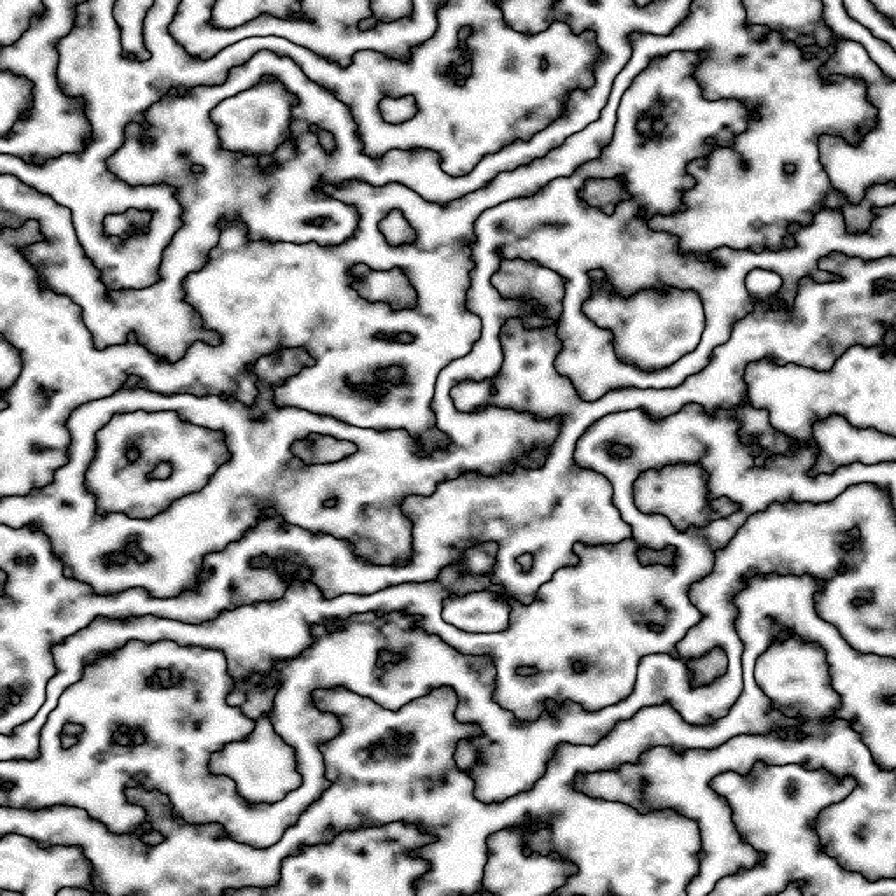
Reproduce this texture procedurally as a WebGL 1 fragment shader.

```glsl
precision highp float;
// Grainy black and white marble: jagged, slightly rising contour veins.

uniform vec2 u_resolution;

const float PI = 3.14159265;
const float VEIN_COUNT = 8.0;              // veins crossed from bottom to top
const vec2 VEIN_NORMAL = vec2(-0.29, 0.96); // veins climb to the right
const vec2 NOISE_SCALE = vec2(6.8, 8.0);   // cells of the coarsest octave
const float WARP = 3.2;                    // vein displacement by the noise
const float GAIN = 0.5;                    // amplitude ratio of octaves
const float GRAIN_CELLS = 512.0;           // grains across the canvas
const float GRAIN_STRENGTH = 0.24;
const vec3 DARK = vec3(0.0);
const vec3 LIGHT = vec3(1.0);

float hash(vec2 p) {
  return fract(sin(dot(p, vec2(12.9898, 78.233))) * 43758.5453);
}

float valueNoise(vec2 p) {
  vec2 cell = floor(p);
  vec2 f = fract(p);
  vec2 s = f * f * (3.0 - 2.0 * f);
  float bottom = mix(hash(cell), hash(cell + vec2(1.0, 0.0)), s.x);
  float top = mix(hash(cell + vec2(0.0, 1.0)), hash(cell + vec2(1.0)), s.x);
  return mix(bottom, top, s.y);
}

float fbm(vec2 p) {
  float sum = 0.0;
  float amplitude = 1.0;
  for (int i = 0; i < 5; i++) {
    sum += amplitude * valueNoise(p);
    p = p * 2.0 + vec2(17.0, 31.0);
    amplitude *= GAIN;
  }
  return sum;
}

void main() {
  vec2 p = gl_FragCoord.xy / min(u_resolution.x, u_resolution.y);

  // Tilted bands, warped into veins and islands
  float phase = VEIN_COUNT * dot(p, VEIN_NORMAL) + WARP * fbm(p * NOISE_SCALE);
  float tone = abs(sin(PI * phase));

  // Fine grain
  float grain = hash(floor(p * GRAIN_CELLS) + 0.37) - 0.5;
  tone = clamp(tone + GRAIN_STRENGTH * grain, 0.0, 1.0);

  gl_FragColor = vec4(mix(DARK, LIGHT, tone), 1.0);
}
```
